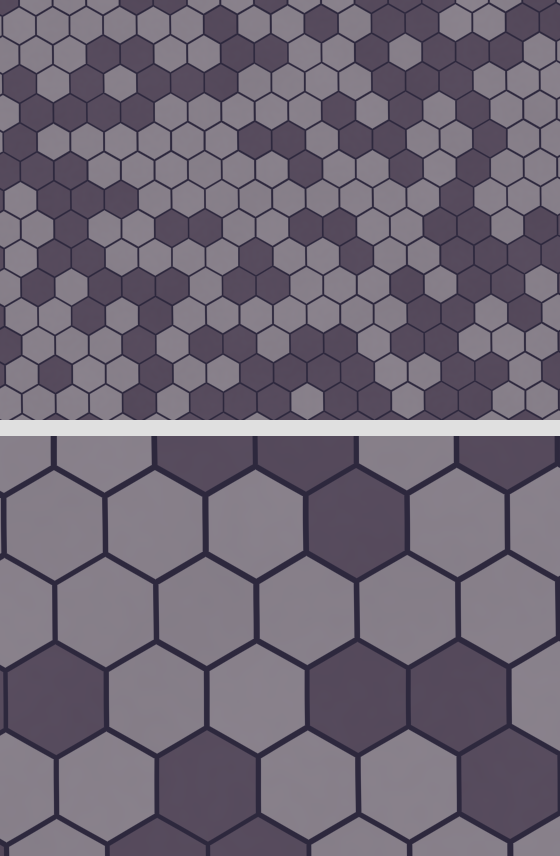
Top: the whole. Bottom: its middle third, enlarged.
A Shadertoy shader for this pattern:

```glsl
// Layout, in canvas heights
const float PITCH = 0.0799;
const vec2 ANCHOR = vec2(0.688, 0.528);
const float TILT = 0.0075;

// Tile shape, in tile widths
const float LIGHT_INSET = 0.028;
const float DARK_INSET = 0.024;
const float INSET_JITTER = 0.007;
const float WOBBLE = 0.005;
const float EDGE_SOFTNESS = 0.75;

// Tile tones
const float LIGHT_SHARE = 0.52;
const float TILE_VARIATION = 0.012;
const float MOTTLE = 0.010;
const vec3 LIGHT_TILE = vec3(0.53, 0.50, 0.54);
const vec3 DARK_TILE = vec3(0.335, 0.29, 0.36);
const vec3 GROUT = vec3(0.175, 0.155, 0.24);

const vec2 LATTICE = vec2(1.0, 1.7320508);

// Integer hash giving three values in 0..1
vec3 hash3(vec2 cell) {
    uvec2 c = uvec2(ivec2(cell));
    uvec3 h = uvec3(c, c.x ^ 977u) * 1664525u + 1013904223u;
    for (int i = 0; i < 2; i++) {
        h.x += h.y * h.z;
        h.y += h.z * h.x;
        h.z += h.x * h.y;
        h ^= h >> 16u;
    }
    return vec3(h & 65535u) / 65535.0;
}

float cornerSlope(vec2 corner, vec2 offset) {
    float angle = 6.2831853 * hash3(corner).x;
    return dot(vec2(cos(angle), sin(angle)), offset);
}

float gradientNoise(vec2 p) {
    vec2 i = floor(p), f = p - i;
    vec2 u = f * f * f * (f * (f * 6.0 - 15.0) + 10.0);
    vec2 e = vec2(1.0, 0.0);
    float low = mix(cornerSlope(i, f), cornerSlope(i + e, f - e), u.x);
    float high = mix(cornerSlope(i + e.yx, f - e.yx), cornerSlope(i + 1.0, f - 1.0), u.x);
    return mix(low, high, u.y);
}

// Offset from the nearest centre of two interleaved rectangular lattices
vec2 hexLocal(vec2 p) {
    vec2 a = mod(p + 0.5 * LATTICE, LATTICE) - 0.5 * LATTICE;
    vec2 b = mod(p, LATTICE) - 0.5 * LATTICE;
    return dot(a, a) < dot(b, b) ? a : b;
}

// Distance inward from the border of a pointy-top hexagon of unit width
float hexDepth(vec2 p) {
    p = abs(p);
    return 0.5 - max(p.x, dot(p, 0.5 * LATTICE));
}

void mainImage(out vec4 fragColor, in vec2 fragCoord) {
    float pixel = 1.0 / (iResolution.y * PITCH);
    vec2 p = (fragCoord / iResolution.y - ANCHOR) / PITCH;
    float c = cos(TILT), s = sin(TILT);
    p = vec2(c * p.x + s * p.y, c * p.y - s * p.x);

    // Slightly uneven outlines
    p += WOBBLE * vec2(gradientNoise(p * 1.7), gradientNoise(p * 1.7 + 31.4));

    vec2 local = hexLocal(p);
    vec2 cell = round((p - local) * 2.0 / LATTICE);
    vec3 random = hash3(cell);

    // Tile colour with faint mottling
    bool isLight = random.x < LIGHT_SHARE;
    vec3 tile = isLight ? LIGHT_TILE : DARK_TILE;
    tile += TILE_VARIATION * (random.y - 0.5);
    tile += MOTTLE * (gradientNoise(p * 0.6 + 7.3) + 0.5 * gradientNoise(p * 5.0));

    // Grout shows outside each tile's inset
    float inset = (isLight ? LIGHT_INSET : DARK_INSET) + INSET_JITTER * (random.z - 0.5);
    float blur = EDGE_SOFTNESS * pixel;
    float coverage = smoothstep(-blur, blur, hexDepth(local) - inset);

    fragColor = vec4(mix(GROUT, tile, coverage), 1.0);
}
```
